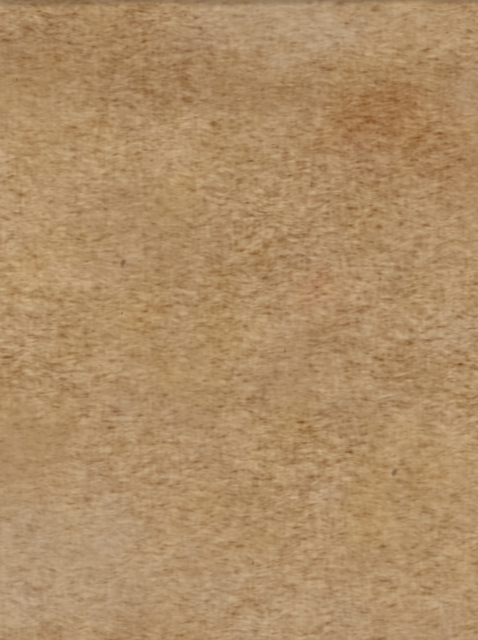
Give the GLSL for this texture, as a Shadertoy shader.

```glsl
const vec3 PAPER = vec3(0.692, 0.562, 0.406);
const vec3 TONE_AXIS = vec3(0.82, 1.00, 1.06);
const vec3 RUST = vec3(-0.060, -0.098, -0.105);
const vec3 UMBER = vec3(-0.055, -0.067, -0.070);
const vec3 CHALK = vec3(0.020, 0.043, 0.080);
const vec3 STRAW = vec3(0.035, 0.035, 0.025);
const vec3 BLUSH = vec3(0.015, -0.010, -0.008);
const vec3 HUE_DRIFT = vec3(0.004, 0.000, -0.012);
const vec3 SPECK = vec3(0.40, 0.31, 0.22);

vec3 hash3(vec2 p) {
    vec3 q = fract(vec3(p.xyx) * vec3(0.1031, 0.1030, 0.0973));
    q += dot(q, q.yxz + 33.33);
    return fract((q.xxy + q.yzz) * q.zyx);
}

// Signed soft spots, one per cell
float cellNoise(vec2 p, float seed) {
    vec2 cell = floor(p);
    float sum = 0.0;
    for (int y = -1; y <= 1; y++)
    for (int x = -1; x <= 1; x++) {
        vec2 id = cell + vec2(x, y);
        vec3 h = hash3(id + seed);
        vec2 d = p - id - h.xy;
        float w = max(0.0, 1.0 - dot(d, d));
        sum += (2.0 * h.z - 1.0) * w * w * w;
    }
    return sum;
}

// Cloudy mottling, halving in size and fading
float clouds(vec2 p, float seed) {
    float sum = 0.0, gain = 1.0;
    for (int i = 0; i < 4; i++) {
        sum += gain * cellNoise(p, seed + 17.0 * float(i));
        p = mat2(1.6, 1.2, -1.2, 1.6) * p;
        gain *= 0.6;
    }
    return sum;
}

float blot(vec2 p, vec2 centre, vec2 radius) {
    vec2 q = (p - centre) / radius;
    return exp(-dot(q, q));
}

float crease(vec2 p, vec2 a, vec2 b, float width) {
    vec2 ab = b - a;
    float t = clamp(dot(p - a, ab) / dot(ab, ab), 0.0, 1.0);
    float d = length(p - a - ab * t) / width;
    return exp(-d * d);
}

// Short level fibres over a faint upright weave
float fibres(vec2 p) {
    float waver = 0.0020 * sin(p.x * 29.0 + 4.0 * sin(p.y * 19.0))
                + 0.0012 * sin(p.x * 83.0 - p.y * 57.0);
    vec2 q = p + vec2(0.0, waver);
    float strands = cellNoise(q * vec2(72.0, 205.0), 11.0);
    float fine = cellNoise(q * vec2(150.0, 300.0), 47.0);
    float tufts = cellNoise(q * vec2(38.0, 90.0), 83.0);
    float weave = cellNoise(p * vec2(190.0, 60.0), 129.0);
    float g = strands + 0.75 * fine + 0.40 * tufts + 0.40 * weave;
    return g - 0.12 * g * g;
}

// Rare small tilted flecks
float flecks(vec2 p, float scale, float chance) {
    vec2 q = p * scale;
    vec2 id = floor(q);
    vec3 h = hash3(id + 205.0);
    vec2 d = fract(q) - 0.25 - 0.5 * h.xy;
    d = mat2(0.9, 0.4, -0.4, 0.9) * d;
    float r = length(d * vec2(1.7, 1.0));
    return step(h.z, chance) * (1.0 - smoothstep(0.02, 0.08, r));
}

void mainImage(out vec4 fragColor, in vec2 fragCoord) {
    vec2 uv = fragCoord / iResolution.xy;
    vec2 p = fragCoord / iResolution.y;
    vec2 drift = vec2(clouds(p * 9.0, 3.0), clouds(p * 9.0, 151.0));
    vec2 q = p + 0.028 * drift;

    // Stains and worn areas
    float rust = 0.85 * blot(q, vec2(0.58, 0.81), vec2(0.10, 0.055))
               + 0.45 * blot(q, vec2(0.68, 0.74), vec2(0.18, 0.07));
    float umber = 0.85 * blot(q, vec2(0.10, 0.93), vec2(0.24, 0.07))
                + 0.65 * blot(q, vec2(0.42, 0.88), vec2(0.28, 0.035))
                + 0.40 * blot(q, vec2(0.32, 0.60), vec2(0.20, 0.06))
                + 0.50 * crease(q, vec2(0.33, 0.36), vec2(0.54, 0.49), 0.018)
                + 0.35 * crease(q, vec2(0.11, 0.74), vec2(0.13, 0.50), 0.016);
    float chalk = 0.90 * blot(q, vec2(0.48, 0.965), vec2(0.16, 0.035))
                + 0.85 * blot(q, vec2(0.07, 0.13), vec2(0.19, 0.10))
                + 0.35 * blot(q, vec2(0.52, 0.38), vec2(0.06, 0.03))
                + 0.40 * blot(q, vec2(0.45, 0.03), vec2(0.32, 0.06));
    float straw = 0.60 * blot(q, vec2(0.04, 0.58), vec2(0.11, 0.20))
                + 0.40 * blot(q, vec2(0.25, 0.80), vec2(0.14, 0.05))
                + 0.35 * blot(q, vec2(0.66, 0.28), vec2(0.12, 0.16));
    float blush = blot(q, vec2(0.50, 0.53), vec2(0.055, 0.03));
    vec3 colour = PAPER + RUST * rust + UMBER * umber + CHALK * chalk
                + STRAW * straw + BLUSH * blush;

    // Mottling, hue drift and grain, calmer on the worn areas
    float mottle = clouds(p * vec2(8.0, 11.0), 71.0);
    float grain = fibres(p) * (1.0 - 0.4 * min(chalk, 1.0));
    grain *= 0.95 + 0.35 * cellNoise(p * 7.0, 31.0);
    colour += TONE_AXIS * (0.020 * mottle + 0.072 * grain);
    colour += HUE_DRIFT * clouds(p * 14.0, 191.0);

    // Flecks and the dark top edge
    colour = mix(colour, SPECK, 0.6 * flecks(p, 9.0, 0.07));
    colour = mix(colour, SPECK, 0.4 * flecks(p + 0.37, 19.0, 0.04));
    colour = mix(colour, SPECK, 0.40 * smoothstep(0.990, 1.0, uv.y + 0.004 * drift.x));
    fragColor = vec4(clamp(colour, 0.0, 1.0), 1.0);
}
```
